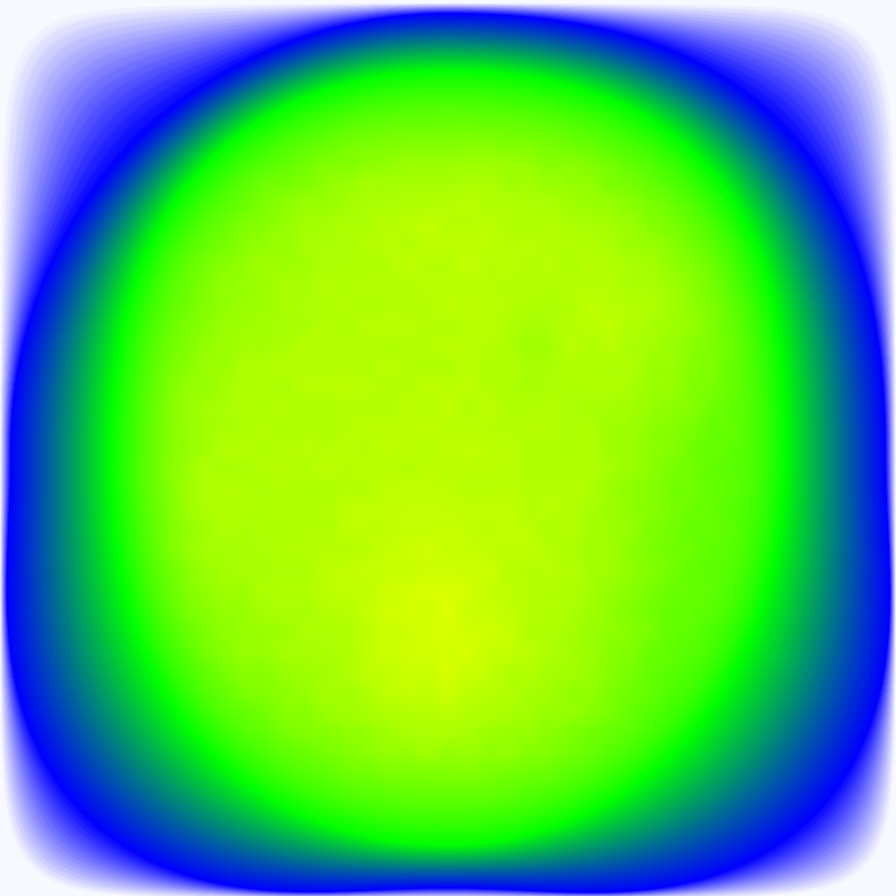
Reproduce this background procedurally as a WebGL 1 fragment shader.

```glsl
precision highp float;
uniform vec2 u_resolution;

#define CENTER vec2(0.5, 0.497)
#define BLUE_RADIUS 0.488
#define GREEN_RADII vec2(0.376, 0.432)
#define SQUARE_POWER 10.0
#define PLATEAU 0.72
#define PLATEAU_RISE 6.0
#define BANDS 16.0
#define GRAIN_CELLS 44.0
#define GRAIN_AMOUNT 0.05

float hash(vec2 p) {
    vec3 q = fract(vec3(p.xyx) * 0.1031);
    q += dot(q, q.yzx + 33.33);
    return fract((q.x + q.y) * q.z);
}

float valueNoise(vec2 p) {
    vec2 cell = floor(p);
    vec2 f = fract(p);
    f = f * f * (3.0 - 2.0 * f);
    float low = mix(hash(cell), hash(cell + vec2(1.0, 0.0)), f.x);
    float high = mix(hash(cell + vec2(0.0, 1.0)), hash(cell + vec2(1.0, 1.0)), f.x);
    return mix(low, high, f.y);
}

float blob(vec2 p, vec2 center, vec2 size) {
    vec2 d = (p - center) / size;
    return exp(-dot(d, d));
}

// Corner bulge: x = bottom left, y = bottom right, z = top left, w = top right
float cornerBulge(vec2 dir, vec4 bulge) {
    vec2 pair = dir.y < 0.0 ? bulge.xy : bulge.zw;
    float lobe = 2.0 * dir.x * dir.y;
    return 1.0 + (dir.x < 0.0 ? pair.x : pair.y) * lobe * lobe;
}

// Heat levels: 0 white, 1 blue, 2 green, 3 yellow
float heatField(vec2 uv) {
    vec2 p = uv - CENTER;
    float r = length(p);
    vec2 dir = p / max(r, 0.0001);

    // Radii of the three level contours along this direction
    vec2 a = pow(abs(dir), vec2(SQUARE_POWER));
    float whiteR = 0.5 * pow(a.x + a.y, -1.0 / SQUARE_POWER);
    float blueR = BLUE_RADIUS * cornerBulge(dir, vec4(0.175, 0.18, 0.005, 0.065));
    vec2 radii = GREEN_RADII - vec2(0.0, 0.008 * dir.y);
    float greenR = cornerBulge(dir, vec4(0.045, 0.02, 0.04, 0.07)) / length(dir / radii);

    // Banded outer fade
    if (r > blueR) {
        float fade = clamp((whiteR - r) / max(whiteR - blueR, 0.002), 0.03, 1.0);
        float steps = fade * BANDS;
        float banded = (floor(steps) + smoothstep(0.2, 0.8, fract(steps))) / BANDS;
        return mix(fade, banded, 0.6);
    }
    if (r > greenR) return 1.0 + (blueR - r) / (blueR - greenR);

    // Inner plateau with warm and cool patches
    float depth = 1.0 - r / greenR;
    float patches = 0.15 * blob(uv, vec2(0.488, 0.284), vec2(0.09, 0.13))
        + 0.08 * blob(uv, vec2(0.508, 0.766), vec2(0.13, 0.08))
        + 0.08 * blob(uv, vec2(0.215, 0.453), vec2(0.07, 0.13))
        + 0.06 * blob(uv, vec2(0.703, 0.660), vec2(0.09, 0.08))
        - 0.15 * blob(uv, vec2(0.768, 0.453), vec2(0.09, 0.13))
        - 0.07 * blob(uv, vec2(0.600, 0.610), vec2(0.035, 0.06))
        - 0.10 * blob(uv, vec2(0.742, 0.270), vec2(0.08, 0.12));
    float grain = valueNoise(uv * GRAIN_CELLS) - 0.5;
    float settled = smoothstep(0.0, 0.25, depth);
    return 2.0 + PLATEAU * (1.0 - exp(-PLATEAU_RISE * depth))
        + (patches + GRAIN_AMOUNT * grain) * settled;
}

vec3 heatColor(float heat) {
    vec3 white = vec3(1.0);
    vec3 blue = vec3(0.0, 0.0, 1.0);
    vec3 green = vec3(0.0, 1.0, 0.0);
    vec3 yellow = vec3(1.0, 1.0, 0.0);
    vec3 color = mix(white, blue, clamp(heat, 0.0, 1.0));
    color = mix(color, green, clamp(heat - 1.0, 0.0, 1.0));
    return mix(color, yellow, clamp(heat - 2.0, 0.0, 1.0));
}

void main() {
    vec2 uv = gl_FragCoord.xy / u_resolution;
    gl_FragColor = vec4(heatColor(heatField(uv)), 1.0);
}
```
